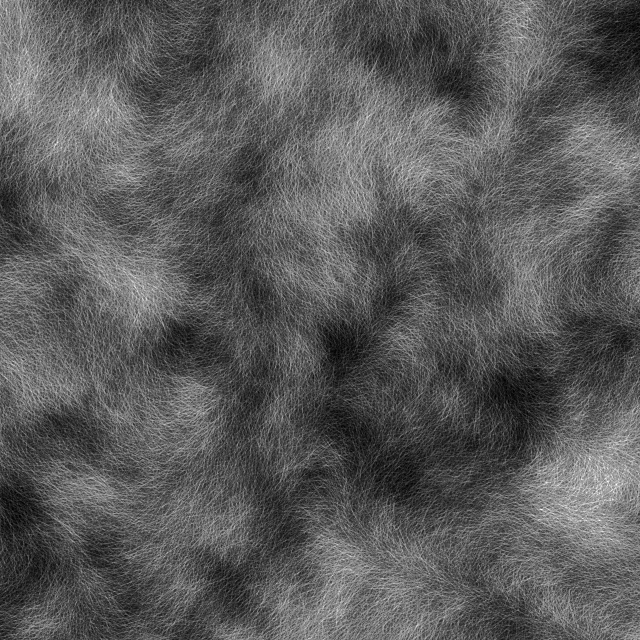
This texture is drawn by a Shadertoy shader. Its source:

```glsl
// Dense grey fur: thousands of fine, tapered hairs that loosely follow a flow.
// Each layer is a rotated grid of long thin cells holding one hair apiece; hairs
// near the local flow dominate and take their tone from a patchy cloud field.

const float PI = 3.14159265;
const int LAYERS = 48;
const vec2 HAIR_CELL = vec2(0.09, 0.0055);  // length and spacing of hairs
const float HAIR_WIDTH = 0.0014;
const float MEAN_TONE = 0.365;
const float CLOUD_CONTRAST = 1.1;
const float HAIR_CONTRAST = 0.74;
const float FLOW_FOCUS = 0.6;               // higher combs the hairs more strictly

// Integer hash of a lattice point and a seed, giving two values in 0..1.
vec2 hash2(vec2 cell, int seed) {
    uvec2 q = uvec2(ivec2(cell)) * uvec2(1597u, 3571u) + uint(seed) * 7919u;
    uint n = (q.x ^ (q.y << 8)) * 747796405u + q.y * 26699u;
    n = (n ^ (n >> 15)) * 277803737u;
    n = (n ^ (n >> 13)) * 668265263u;
    n ^= n >> 16;
    return vec2(n & 65535u, n >> 16) / 65535.0;
}

// Smooth value noise in 0..1.
float valueNoise(vec2 p, int seed) {
    vec2 i = floor(p);
    vec2 f = fract(p);
    vec2 s = f * f * f * (f * (f * 6.0 - 15.0) + 10.0);
    float low = mix(hash2(i, seed).x, hash2(i + vec2(1, 0), seed).x, s.x);
    float high = mix(hash2(i + vec2(0, 1), seed).x, hash2(i + vec2(1, 1), seed).x, s.x);
    return mix(low, high, s.y);
}

mat2 rotation(float angle) {
    float c = cos(angle), s = sin(angle);
    return mat2(c, s, -s, c);
}

// Patchy light and dark tone, four turned octaves.
float cloudTone(vec2 p) {
    mat2 turn = rotation(0.65);
    vec2 q = turn * p * 5.2;
    float sum = 0.0;
    float share = 0.38;
    for (int octave = 0; octave < 4; octave++) {
        sum += share * (valueNoise(q, 11 + octave) - 0.5);
        q = turn * q * 2.03;
        share *= 0.75;
    }
    return max(MEAN_TONE + CLOUD_CONTRAST * sum, 0.09);
}

// Preferred hair direction.
float flowAngle(vec2 p) {
    return 2.0 * PI * valueNoise(rotation(0.4) * p * 4.0, 21) - 0.5;
}

// Gentle bending of space, so hairs curve.
vec2 bend(vec2 p) {
    return p + 0.009 * vec2(valueNoise(p * 5.0, 31), valueNoise(p * 5.0, 32));
}

// Coverage of a tapered hair: along runs 0..1, across is a distance.
float hairMask(float along, float across, float width) {
    float taper = smoothstep(0.0, 0.25, along) * (1.0 - smoothstep(0.75, 1.0, along));
    return taper * (1.0 - smoothstep(0.0, width, abs(across)));
}

// One layer of hairs at a given angle: toned cover, plain cover, flow weight.
vec3 hairLayer(vec2 p, float angle, float width, int seed) {
    mat2 turn = rotation(angle);
    vec2 q = p * turn + hash2(vec2(seed, 5), 41) * HAIR_CELL;
    float row = floor(q.y / HAIR_CELL.y);
    q.x += hash2(vec2(row, 3), seed).x * HAIR_CELL.x;
    vec2 cell = vec2(floor(q.x / HAIR_CELL.x), row);
    vec2 local = q - (cell + 0.5) * HAIR_CELL;
    vec2 random = hash2(cell, seed + 100);

    // Flow and tone are read once per hair, at its middle.
    vec2 middle = p - turn * local;
    float aligned = cos(2.0 * (angle - flowAngle(middle)));
    float weight = exp(FLOW_FOCUS * (aligned - 1.0));

    float room = max(HAIR_CELL.y - 2.0 * width, 0.0);
    float across = local.y - (random.x - 0.5) * room;
    float mask = hairMask(local.x / HAIR_CELL.x + 0.5, across, width);
    float cover = mask * (0.3 + 2.1 * random.y * random.y);  // few bright, many dim
    return vec3(cover * cloudTone(middle), cover, 1.0) * weight;
}

// Eases highlights above the knee.
float shoulder(float grey, float knee) {
    return grey - 0.35 * max(grey - knee, 0.0);
}

void mainImage(out vec4 fragColor, in vec2 fragCoord) {
    vec2 p = fragCoord / iResolution.y;
    vec2 bent = bend(p);
    float width = max(HAIR_WIDTH, 0.8 / iResolution.y);

    // Gather hairs over all directions.
    vec3 total = vec3(0.0);
    for (int i = 0; i < LAYERS; i++) {
        float jitter = hash2(vec2(i, 7), 51).x;
        float angle = (float(i) + jitter) * PI / float(LAYERS);
        total += hairLayer(bent, angle, width, i + 1);
    }

    // Streaky cloud tone, plus relief from hairs denser or sparser than average.
    float meanCover = 0.75 * width / HAIR_CELL.y;
    float streaks = total.x / max(total.y, 0.0001);
    float tone = mix(cloudTone(bent), streaks, 0.8);
    float relief = total.y / (total.z * meanCover) - 1.0;
    float grey = tone + HAIR_CONTRAST * relief * mix(tone, MEAN_TONE, 0.4);
    fragColor = vec4(vec3(clamp(shoulder(grey, 0.5), 0.0, 1.0)), 1.0);
}
```
